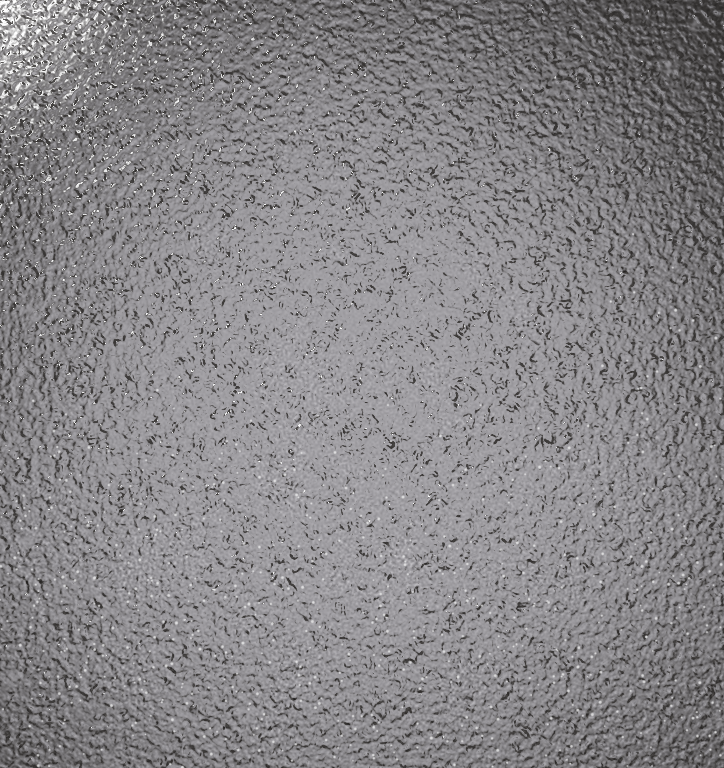
Reproduce this texture procedurally as a Shadertoy shader.

```glsl
// A curved sheet of hammered grey metal, lit by a soft central panel and a lamp.
// Noise slopes bend the reflection direction, so dark creases wrap around the
// smooth centre; scattered glints and milky flecks finish the surface.

const vec2 PANEL_CENTER = vec2(0.46, 0.49);
const vec2 LAMP_OFFSET = vec2(-0.54, 0.59);
const vec3 SILVER = vec3(0.635, 0.628, 0.645);
const vec3 CREASE = vec3(0.25, 0.24, 0.235);

// Integer hash giving two values in 0..1 for each lattice cell
vec2 hash2(vec2 cell, uint seed) {
    uvec2 q = uvec2(ivec2(cell) + 4096);
    uint h = q.x * 1597334677u ^ q.y * 3812015801u ^ seed * 2654435769u;
    h = (h ^ (h >> 16)) * 2246822519u;
    h = (h ^ (h >> 13)) * 3266489917u;
    h ^= h >> 16;
    return vec2(h & 65535u, h >> 16) / 65535.0;
}

float cornerRamp(vec2 cell, vec2 f, vec2 corner, uint seed) {
    return dot(hash2(cell + corner, seed) * 2.0 - 1.0, f - corner);
}

float gradientNoise(vec2 p, uint seed) {
    vec2 cell = floor(p), f = fract(p);
    vec2 w = f * f * f * (f * (f * 6.0 - 15.0) + 10.0);
    float low = mix(cornerRamp(cell, f, vec2(0, 0), seed),
                    cornerRamp(cell, f, vec2(1, 0), seed), w.x);
    float high = mix(cornerRamp(cell, f, vec2(0, 1), seed),
                     cornerRamp(cell, f, vec2(1, 1), seed), w.x);
    return mix(low, high, w.y);
}

// Finite-difference slope of one noise layer, in lattice units
vec2 noiseSlope(vec2 p, uint seed) {
    const float e = 0.08;
    float h = gradientNoise(p, seed);
    return vec2(gradientNoise(p + vec2(e, 0), seed) - h,
                gradientNoise(p + vec2(0, e), seed) - h) / e;
}

// Round spots, one candidate per cell, kept with the given probability
float scatterSpots(vec2 p, float radius, float softness, float keep, uint seed) {
    float spots = 0.0;
    for (int y = -1; y <= 1; y++)
    for (int x = -1; x <= 1; x++) {
        vec2 cell = floor(p) + vec2(x, y);
        vec2 pick = hash2(cell, seed + 1u);
        float size = radius * (0.6 + 0.7 * pick.y);
        float d = length(p - cell - hash2(cell, seed));
        spots = max(spots, step(pick.x, keep) * (1.0 - smoothstep(size - softness, size + softness, d)));
    }
    return spots;
}

// Light arriving from a reflected offset: grey panel, dark surround, white lamp
vec3 reflectedLight(vec2 offset, float reach) {
    float surround = smoothstep(0.22, 0.86, length(offset) / reach);
    float lamp = 1.0 - smoothstep(0.06, 0.31, length(offset - LAMP_OFFSET));
    return mix(mix(SILVER, CREASE, surround), vec3(0.97), lamp);
}

void mainImage(out vec4 fragColor, in vec2 fragCoord) {
    vec2 uv = fragCoord / iResolution.y;
    vec2 fromCenter = uv - PANEL_CENTER;

    // Hammered relief: coarse dents and a finer, rotated layer
    mat2 turn = mat2(0.8, 0.6, -0.6, 0.8);
    vec2 slope = noiseSlope(uv * 108.0, 1u);
    slope += 0.7 * noiseSlope(turn * uv * 203.0, 2u) * turn;
    float patches = gradientNoise(uv * 9.0, 3u) + 0.6 * gradientNoise(turn * uv * 23.0, 9u);

    // Steep dents tilt disproportionately; the panel reaches further downward
    float lower = 1.0 - smoothstep(-0.25, 0.06, fromCenter.y);
    vec2 tilt = slope * (0.11 + 0.13 * min(dot(slope, slope), 3.0)) * (1.0 - 0.35 * patches);
    vec3 color = reflectedLight(fromCenter + tilt, 1.0 + 0.24 * lower);

    // Broad falloff, darker toward the upper right
    color *= 1.0 - 0.22 * dot(fromCenter, fromCenter);
    color *= 1.0 - 0.10 * smoothstep(0.3, 0.95, dot(fromCenter, vec2(0.8, 0.9)));

    // Haze of the lamp
    color += 0.16 * (1.0 - smoothstep(0.08, 0.32, length(fromCenter - LAMP_OFFSET)));

    // Frosted grain, strongest inside soft patches
    float grain = gradientNoise(turn * uv * 250.0, 4u);
    color += grain * (0.07 + 0.11 * smoothstep(-0.1, 0.4, patches) + 0.07 * lower);

    // Milky flecks
    float ragged = smoothstep(-0.3, 0.3, gradientNoise(uv * 120.0, 5u));
    float flecks = scatterSpots(uv * 17.0, 0.17, 0.12, 0.25, 6u) * ragged;
    color = mix(color, SILVER, 0.6 * flecks);

    // Small white glints on the lower half and the right flank
    float flank = 0.6 * smoothstep(0.2, 0.45, fromCenter.x) * (1.0 - smoothstep(0.0, 0.25, fromCenter.y));
    float glints = scatterSpots(uv * 150.0, 0.22, 0.18, 0.07 * max(lower, flank), 8u);
    color = mix(color, vec3(0.92), 0.8 * glints);

    fragColor = vec4(clamp(color, 0.0, 1.0), 1.0);
}
```
